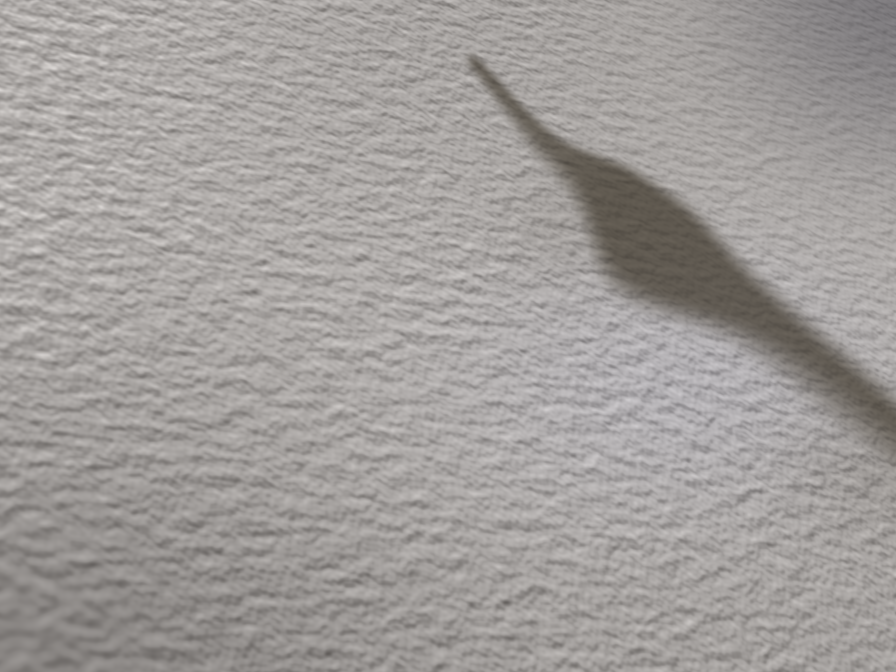
This texture is drawn by a Shadertoy shader. Its source:

```glsl
// Embossed wall covering seen at a slant, crossed by a soft leaf-shaped shadow.
// Gradient noise in projected wall coordinates gives a height field; its slope
// shades the creases. The shadow is a band between two curved edges.

const vec3 WALL = vec3(0.684, 0.669, 0.659);
const vec3 COOL_TINT = vec3(-0.008, -0.003, 0.020);
const vec3 SHADOW_TINT = vec3(0.545, 0.520, 0.470);
const vec2 TILT = vec2(0.18, 0.25);         // perspective shrink per axis
const vec2 CREASE_FREQ = vec2(16.0, 37.0);  // creases run along the first axis
const float WARP = 0.20;
const float RELIEF = 0.165;
const float SHEEN = 0.12;
const vec2 SHADOW_TIP = vec2(0.698, 0.920);
const vec2 SHADOW_DIR = vec2(0.757, -0.653);

vec2 hashGradient(vec2 cell) {
    uvec2 k = uvec2(ivec2(cell) + 4096);
    uint n = k.x * 1597334677U ^ k.y * 3812015801U;
    n = (n ^ (n >> 15)) * 2246822519U;
    n ^= n >> 13;
    float angle = float(n & 65535U) * 6.2831853 / 65536.0;
    return vec2(cos(angle), sin(angle));
}

float gradientNoise(vec2 p) {
    vec2 i = floor(p), f = p - i;
    vec2 w = f * f * f * (f * (f * 6.0 - 15.0) + 10.0);
    vec2 e = vec2(1.0, 0.0);
    float a = dot(hashGradient(i), f);
    float b = dot(hashGradient(i + e.xy), f - e.xy);
    float c = dot(hashGradient(i + e.yx), f - e.yx);
    float d = dot(hashGradient(i + 1.0), f - 1.0);
    return mix(mix(a, b, w.x), mix(c, d, w.x), w.y);
}

// Bell curve centred on c with half-width r
float bell(float x, float c, float r) {
    float k = (x - c) / r;
    return exp(-k * k);
}

// Wrinkled surface: long creases plus finer crumbs, each octave offset
float wallHeight(vec2 q, float detail) {
    vec2 s = q * CREASE_FREQ;
    s.y += WARP * gradientNoise(q * vec2(14.0, 17.0) + 7.3);
    float h = gradientNoise(s);
    h += 0.62 * gradientNoise(s * vec2(2.4, 1.6) + 19.1);
    h += 0.42 * detail * gradientNoise(s * vec2(4.9, 2.9) + 41.7);
    return h;
}

// Leaf on a thin stalk: t runs along the axis, s across it
float shadowMask(vec2 p) {
    vec2 d = p - SHADOW_TIP;
    float t = dot(d, SHADOW_DIR);
    float s = dot(d, vec2(-SHADOW_DIR.y, SHADOW_DIR.x));
    float upper = 0.003 - 0.012 * smoothstep(0.0, 0.15, t)
                + 0.033 * smoothstep(0.17, 0.31, t)
                + 0.014 * bell(t, 0.40, 0.09);
    float lower = -0.010 - 0.19 * clamp(t, 0.0, 0.17)
                - 0.074 * bell(t, 0.39, t < 0.39 ? 0.105 : 0.145);
    float upperSoft = mix(0.008, 0.024, smoothstep(0.0, 0.8, t));
    float lowerSoft = mix(0.010, 0.030, smoothstep(0.0, 0.35, t))
                    + 0.020 * smoothstep(0.5, 0.8, t);
    float band = smoothstep(upperSoft, -upperSoft, s - upper)
               * smoothstep(-lowerSoft, lowerSoft, s - lower);
    float strength = mix(0.86, 1.0, smoothstep(0.12, 0.32, t));
    return band * strength * smoothstep(-0.008, 0.018, t);
}

// Broad faint penumbra beside the leaf and along its lower side
float penumbra(vec2 p) {
    vec2 besideLeaf = (p - vec2(0.85, 0.66)) / vec2(0.10, 0.08);
    vec2 belowTail = (p - vec2(1.33, 0.31)) / vec2(0.16, 0.10);
    return 0.14 * exp(-dot(besideLeaf, besideLeaf))
         + 0.24 * exp(-dot(belowTail, belowTail));
}

// Large-scale light: dimmer at the corners, cooler toward the right
vec3 wallLight(vec2 p) {
    float farCorner = smoothstep(0.42, 0.0, length(p - vec2(1.36, 1.03)));
    float shade = 0.11 * smoothstep(0.75, 0.0, length(p * vec2(0.8, 1.0)));
    shade += 0.045 * smoothstep(0.35, 0.0, p.y) + 0.17 * farCorner;
    shade += 0.030 * smoothstep(0.55, 1.0, p.y) * smoothstep(0.2, 0.7, p.x);
    vec2 pool = (p - vec2(1.02, 0.43)) / vec2(0.30, 0.18);
    float glow = exp(-dot(pool, pool));
    return WALL - shade + 0.020 * glow + COOL_TINT * min(glow + farCorner, 1.0);
}

void mainImage(out vec4 fragColor, in vec2 fragCoord) {
    vec2 p = fragCoord / iResolution.y;
    vec2 q = p / (1.0 - dot(p, TILT));

    // Focus falls off at the near lower-left and far upper-right corners
    float nearFocus = smoothstep(0.0, 0.40, length(p));
    float farFocus = smoothstep(0.05, 0.75, length(p - vec2(1.33, 1.0)));
    float detail = nearFocus * mix(0.5, 1.0, farFocus);

    // Slope of the wall facing the light above and slightly left
    vec2 stepQ = vec2(-0.0012, 0.0042) * mix(1.6, 1.0, nearFocus);
    float slope = wallHeight(q - stepQ, detail) - wallHeight(q + stepQ, detail);
    float crease = slope < 0.0 ? slope * 1.20 : slope * 0.72;
    float contrast = RELIEF * mix(0.45, 1.0, farFocus) * mix(0.65, 1.0, nearFocus);

    // Grazing sheen broken into upright streaks at the upper left
    float sheenArea = smoothstep(0.75, 0.0, length((p - vec2(0.0, 0.84)) * vec2(1.5, 1.0)));
    float streak = gradientNoise(q * vec2(42.0, 11.0) + 3.7);
    float sheen = SHEEN * sheenArea * (0.6 * max(slope, 0.0) + 0.45 * streak);

    float shadow = shadowMask(p);
    vec3 color = wallLight(p) + crease * contrast * (1.0 - 0.3 * shadow) + sheen;
    color *= mix(vec3(1.0), SHADOW_TINT, max(shadow, penumbra(p)));
    fragColor = vec4(clamp(color, 0.0, 1.0), 1.0);
}
```
